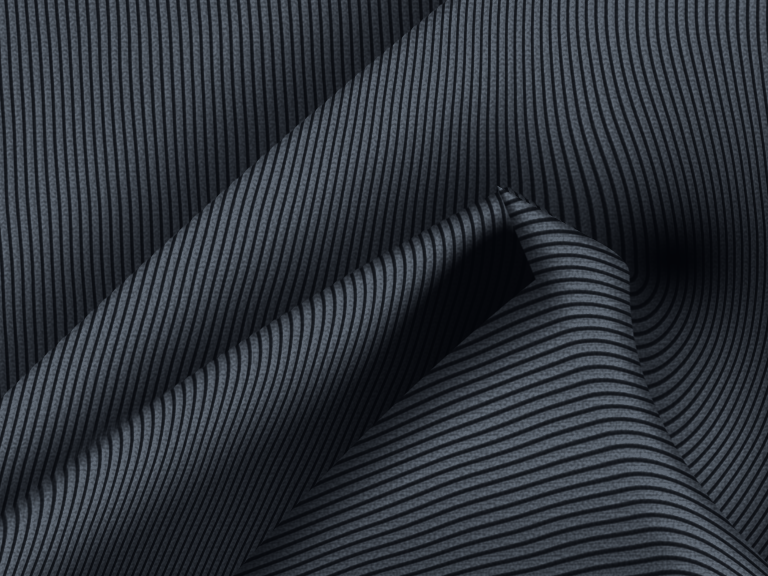
A Shadertoy shader for this texture:

```glsl
const float RIBS_ACROSS = 76.0;
const float ASPECT = 4.0 / 3.0;
const float GROOVE_LIGHT = 0.22;
const float STITCH_SIZE = 0.0075;
const float STITCH_DEPTH = 0.10;
const float GRAIN_SCALE = 210.0;
const float GRAIN_DEPTH = 0.40;
const float RIB_WOBBLE = 0.004;
const float SERRATION = 0.0022;
const vec2 SWIRL_CENTRE = vec2(1.09, 0.53);
const vec2 POCKET_CENTRE = vec2(1.17, 0.55);
const vec2 POCKET_SIZE = vec2(0.12, 0.085);
const vec3 SHADOW = vec3(0.010, 0.016, 0.032);
const vec3 LIGHT = vec3(0.335, 0.368, 0.408);

vec2 hashGradient(vec2 cell) {
    float angle = 6.2832 * fract(sin(dot(cell, vec2(127.1, 311.7))) * 43758.5);
    return vec2(cos(angle), sin(angle));
}

float gradientNoise(vec2 p) {
    vec2 i = floor(p), f = p - i;
    vec2 w = f * f * f * (f * (f * 6.0 - 15.0) + 10.0);
    vec2 e = vec2(0.0, 1.0);
    float low = mix(dot(hashGradient(i), f), dot(hashGradient(i + e.yx), f - e.yx), w.x);
    float high = mix(dot(hashGradient(i + e.xy), f - e.xy), dot(hashGradient(i + 1.0), f - 1.0), w.x);
    return mix(low, high, w.y);
}

// Fold outlines
float crestHeight(float x) { return 0.306 + 0.97 * x - 0.10 * x * x; }

float ridgeHeight(float x) {
    float r = min(x, 0.88);
    return 0.105 + 0.78 * r - 0.15 * r * r - 0.6 * max(x - 0.88, 0.0);
}

float wedgeHeight(float x) { return -0.52 + 1.42 * x - 0.33 * x * x; }

float foldLeft(float y) { return 0.865 + 0.42 * (0.67 - y); }

float foldRight(float y) {
    float drop = max(0.5 - y, 0.0);
    float upper = 0.877 + 1.8 * (0.67 - y);
    float lower = 1.093 + 1.05 * drop * drop;
    float blend = max(0.05 - abs(upper - lower), 0.0);
    return min(upper, lower) - blend * blend / 0.2;
}

// Rib position on the middle sheet: leaning at left, curling at right
float sheetCoordinate(vec2 p) {
    float across = (p.x - 1.15) / 0.22;
    float sway = 0.09 * smoothstep(0.98, 0.56, p.y) * exp(-across * across);
    vec2 q = p - SWIRL_CENTRE;
    float curl = q.x > 0.0 ? length(vec2(q.x, 0.75 * min(q.y, 0.0))) : q.x;
    float lean = 0.26 * (p.y - 0.5) * smoothstep(1.05, 0.4, p.x);
    return SWIRL_CENTRE.x + curl - sway - lean;
}

float ribHeight(float coordinate) {
    return 0.5 - 0.5 * cos(6.2832 * coordinate * RIBS_ACROSS / ASPECT);
}

// Rounded ribs with knitted stitches, softened where they crowd
float ribLight(float coordinate, vec2 p) {
    float rib = coordinate * RIBS_ACROSS / ASPECT;
    float crowding = fwidth(rib);
    float t = fract(rib);
    float height = ribHeight(coordinate);
    float light = mix(GROOVE_LIGHT, 1.0, smoothstep(0.0, 0.48, height));
    light += 0.08 * sin(6.2832 * t);
    float stitch = sin(6.2832 * (p.y / STITCH_SIZE + 1.2 * abs(t - 0.5)));
    light *= 1.0 + STITCH_DEPTH * stitch * height;
    return mix(light, 0.72, smoothstep(0.35, 0.9, crowding));
}

void mainImage(out vec4 fragColor, in vec2 fragCoord) {
    vec2 p = fragCoord / iResolution.y;
    p.x *= ASPECT * iResolution.y / iResolution.x;
    float aa = 1.2 / iResolution.y;
    float wobble = RIB_WOBBLE * gradientNoise(p * 7.0);
    float sheet = sheetCoordinate(p) + wobble;

    // Flat cloth behind the crest
    float crest = crestHeight(p.x) + SERRATION * ribHeight(sheet);
    float behind = p.y - crest;
    float tone = mix(0.38, 0.88, smoothstep(0.0, 0.28, behind));
    float value = tone * ribLight(p.x + 0.06 * p.y + wobble, p);

    // Middle sheet and its dark pocket
    float ridge = ridgeHeight(p.x);
    float slide = (crest - p.y) / (crest - ridge);
    tone = mix(1.0, 0.30, smoothstep(0.30, 1.0, slide));
    tone *= mix(0.75, 1.0, smoothstep(0.0, 0.10, slide));
    vec2 glow = (p - vec2(1.24, 0.22)) / vec2(0.13, 0.20);
    tone += 0.50 * exp(-dot(glow, glow));
    glow = (p - vec2(1.02, 0.77)) / vec2(0.14, 0.12);
    tone += 0.25 * exp(-dot(glow, glow));
    vec2 pocket = (p - POCKET_CENTRE) / POCKET_SIZE;
    tone *= 1.0 - exp(-dot(pocket, pocket));
    value = mix(value, tone * ribLight(sheet, p), smoothstep(-aa, aa, -behind));

    // Raised ridge with the shadow beneath it
    float below = ridge - p.y;
    float depth = max(below, 0.0);
    float bend = 0.075 * (1.0 - exp(-depth / 0.085)) - 0.36 * depth;
    float ridgeCoordinate = sheet + 0.12 * max(p.x - 0.1, 0.0) - bend;
    below += SERRATION * ribHeight(ridgeCoordinate);
    float reach = mix(0.23, 0.08, smoothstep(0.55, 0.86, p.x));
    float lit = smoothstep(-0.02, 0.035, below) * smoothstep(reach, 0.3 * reach, below);
    tone = mix(mix(0.36, 0.03, smoothstep(0.3, 0.85, p.x)), 1.0, lit);
    float softness = mix(0.06, aa, smoothstep(0.05, 0.32, p.x));
    float ridgeMask = smoothstep(-softness, softness, below) * step(p.x, 1.0);
    value = mix(value, tone * ribLight(ridgeCoordinate, p), ridgeMask);

    // Front wedge rolling into the right-hand fold
    float left = foldLeft(p.y), right = foldRight(p.y);
    float inside = p.x - left;
    float roll = max(inside, 0.0);
    float turn = roll / max(right - left, 0.01);
    float wedge = wedgeHeight(p.x) - p.y;
    float front = p.y - 0.50 * p.x + 0.18 * p.x * p.x - 0.30 * p.x * p.y + 2.4 * roll * roll + wobble;
    tone = mix(0.32, 0.94, smoothstep(0.0, 0.17, wedge));
    tone *= mix(0.70, 1.0, smoothstep(0.0, 0.25, p.y));
    tone = mix(tone, 1.0 - 0.45 * smoothstep(0.65, 1.0, turn), smoothstep(0.0, 0.45, turn));
    float frontMask = smoothstep(-aa, aa, min(max(wedge, inside), right - p.x));
    value = mix(value, tone * ribLight(front, p), frontMask);

    // Yarn grain and broad unevenness
    value *= 1.0 + GRAIN_DEPTH * gradientNoise(p * GRAIN_SCALE) + 0.10 * gradientNoise(p * 4.0);
    fragColor = vec4(mix(SHADOW, LIGHT, clamp(value, 0.0, 1.1)), 1.0);
}
```
